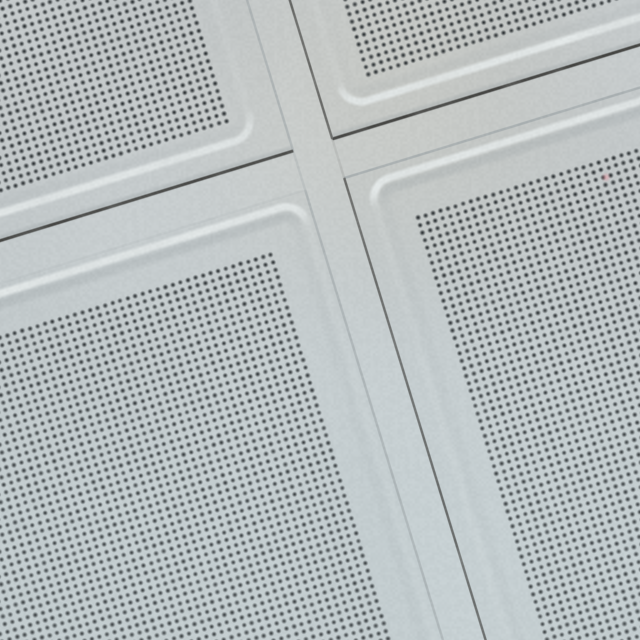
A WebGL 1 fragment shader for this texture:

```glsl
precision highp float;
uniform vec2 u_resolution;

const vec2 JUNCTION = vec2(0.498, 0.743);
const float TILT = 0.297;
const float BAR_HALF = 0.0319;
const float PITCH = 0.0123;
const float HOLE_RADIUS = 0.45;     // soft rim, in pitches
const float RIDGE_RADIUS = 0.034;
const float RIDGE_WIDTH = 0.0085;
const float SEAM_WIDTH = 0.0031;
const float EDGE_WIDTH = 0.0024;
const float GRAIN = 0.026;

// Insets from the junction, per panel
const vec2 RIDGE_UL = vec2(0.081, 0.073);
const vec2 RIDGE_UR = vec2(0.068, 0.073);
const vec2 RIDGE_LL = vec2(0.044, 0.047);
const vec2 RIDGE_LR = vec2(0.065, 0.052);
const vec2 FIELD_UL = vec2(0.118, 0.107);
const vec2 FIELD_UR = vec2(0.115, 0.112);
const vec2 FIELD_LL = vec2(0.113, 0.113);
const vec2 FIELD_LR = vec2(0.124, 0.125);

const vec3 PAINT_TOP = vec3(0.765, 0.785, 0.790);
const vec3 PAINT_BOTTOM = vec3(0.770, 0.808, 0.818);
const vec3 WARM_TINT = vec3(0.012, 0.002, -0.016);
const vec3 HIGHLIGHT = vec3(0.89, 0.91, 0.91);
const vec3 EDGE_SHADE = vec3(0.62, 0.65, 0.66);
const vec3 SEAM = vec3(0.25, 0.25, 0.24);
const vec3 HOLE = vec3(0.18, 0.20, 0.21);
const vec3 GLINT = vec3(0.90, 0.58, 0.62);
const vec2 GLINT_POS = vec2(0.947, 0.723);

float hash(vec2 p) {
  return fract(sin(dot(p, vec2(127.1, 311.7))) * 43758.5453);
}

float noise(vec2 p) {
  vec2 i = floor(p), f = fract(p);
  f = f * f * (3.0 - 2.0 * f);
  return mix(mix(hash(i), hash(i + vec2(1.0, 0.0)), f.x),
             mix(hash(i + vec2(0.0, 1.0)), hash(i + vec2(1.0, 1.0)), f.x), f.y);
}

float softLine(float d, float halfWidth, float px) {
  return 1.0 - smoothstep(halfWidth * 0.25, halfWidth + 0.5 * px, abs(d));
}

// Distance to a quadrant with a rounded corner, negative inside
float cornerDistance(vec2 q, vec2 inset) {
  vec2 a = inset + RIDGE_RADIUS - q;
  return length(max(a, 0.0)) + min(max(a.x, a.y), 0.0) - RIDGE_RADIUS;
}

void main() {
  vec2 uv = gl_FragCoord.xy / u_resolution;
  float px = 1.0 / min(u_resolution.x, u_resolution.y);
  float c = cos(TILT), s = sin(TILT);
  vec2 d = uv - JUNCTION;
  vec2 p = vec2(c * d.x + s * d.y, c * d.y - s * d.x);
  vec2 q = abs(p);
  float right = step(0.0, p.x), upper = step(0.0, p.y);
  vec2 ridgeInset = mix(mix(RIDGE_LL, RIDGE_LR, right), mix(RIDGE_UL, RIDGE_UR, right), upper);
  vec2 fieldInset = mix(mix(FIELD_LL, FIELD_LR, right), mix(FIELD_UL, FIELD_UR, right), upper);

  // Painted metal with uneven light
  vec3 col = mix(PAINT_BOTTOM, PAINT_TOP, smoothstep(0.1, 0.9, uv.y));
  col += WARM_TINT * smoothstep(0.45, 0.0, length(d - vec2(0.12, 0.12)));
  col += 0.02 * (noise(uv * 5.0) - 0.5);
  float onPanel = smoothstep(-px, px, min(q.x, q.y) - BAR_HALF);
  col += 0.010 * (1.0 - onPanel);

  // Pressed ridge, bright on the long side and fading round the corner
  float ridge = cornerDistance(q, ridgeInset);
  float fade = 1.0 - smoothstep(0.2, 1.3, (q.y - ridgeInset.y) / RIDGE_RADIUS);
  float worn = 0.75 + 0.35 * noise(p * 14.0);
  float groove = softLine(ridge + 0.017, 0.012, px) * mix(0.35, 0.15, upper);
  col = mix(col, EDGE_SHADE, groove * mix(0.25, 1.0, fade) * onPanel);
  float shine = softLine(ridge, RIDGE_WIDTH, px) * mix(0.10, 0.9, fade) * worn;
  col = mix(col, HIGHLIGHT, clamp(shine, 0.0, 1.0) * onPanel);

  // Perforations
  vec2 grid = (q - fieldInset) / PITCH + 0.5;
  vec2 cell = floor(grid);
  float inField = step(0.0, min(cell.x, cell.y));
  vec2 id = cell * sign(p) + 300.0 * vec2(right, upper);
  vec2 wobble = (vec2(hash(id), hash(id + 17.3)) - 0.5) * 0.06;
  float size = HOLE_RADIUS * (0.94 + 0.12 * hash(id + 41.7));
  float hole = 1.0 - smoothstep(0.0, size, length(fract(grid) - 0.5 + wobble));
  float depth = mix(0.86, 1.0, smoothstep(0.1, 0.8, uv.y)) * (0.88 + 0.12 * hash(id + 71.9));
  col = mix(col, HOLE, hole * depth * inField);

  // Dark seams and faint edges of the crossing bars
  float offCrossX = smoothstep(-px, px, q.x - BAR_HALF);
  float offCrossY = smoothstep(-px, px, q.y - BAR_HALF);
  float wear = 0.8 + 0.2 * noise(p * 40.0);
  float seamAcross = softLine(p.y - BAR_HALF, SEAM_WIDTH, px) * offCrossX;
  float seamDown = softLine(p.x - BAR_HALF, EDGE_WIDTH, px) * mix(0.12, 0.72, offCrossY);
  float edgeDown = softLine(p.x + BAR_HALF, EDGE_WIDTH, px) * mix(0.35, 0.65, offCrossY);
  float edgeAcross = softLine(p.y + BAR_HALF, EDGE_WIDTH, px) * offCrossX * mix(0.15, 0.75, right);
  col = mix(col, EDGE_SHADE, max(edgeDown, edgeAcross) * wear);
  col = mix(col, EDGE_SHADE, 0.35 * softLine(p.y - BAR_HALF - 0.003, 0.008, px) * offCrossX);
  col = mix(col, SEAM, max(seamAcross, seamDown) * wear);

  // Stray glint and fine grain
  col = mix(col, GLINT, 0.5 * smoothstep(0.009, 0.0, length(uv - GLINT_POS)));
  col += GRAIN * (noise(uv * 260.0) - 0.5);
  gl_FragColor = vec4(clamp(col, 0.0, 1.0), 1.0);
}
```
